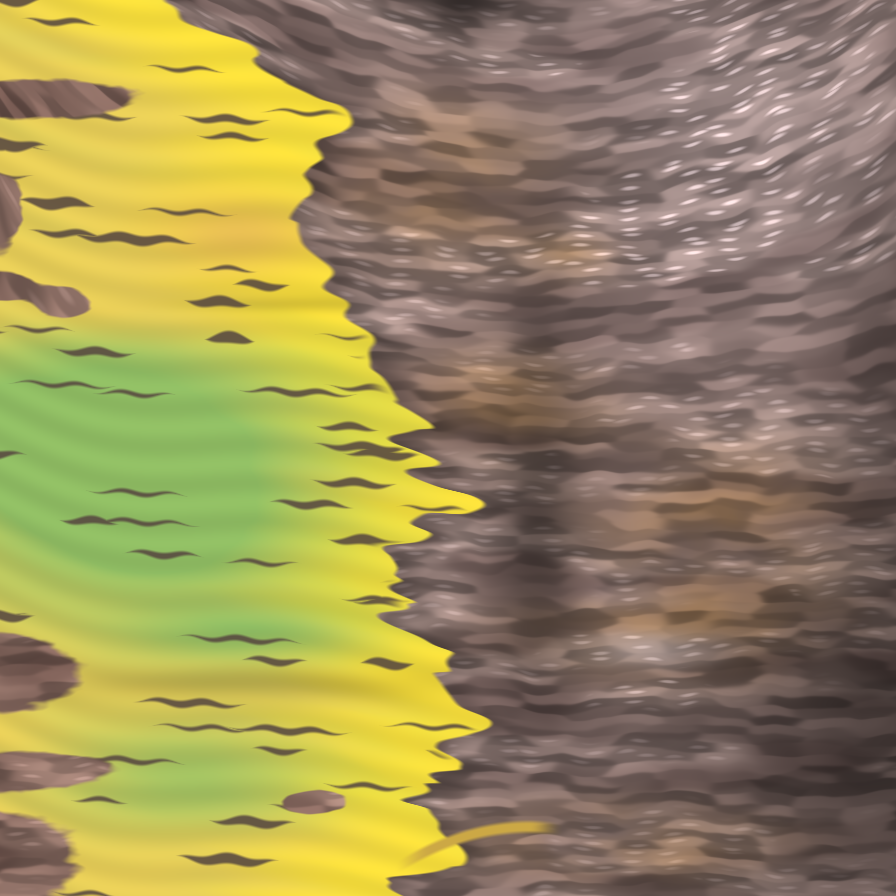
A WebGL 2 fragment shader for this texture:

```glsl
#version 300 es
precision highp float;
// Withering banana leaf: yellow-green blade with dark dashes, torn into dry wrinkled brown fibres.
uniform vec2 u_resolution;
out vec4 fragColor;

// Leaf margin, sampled evenly from top to bottom
const float MARGIN[17] = float[17](.18, .28, .385, .35, .335, .365, .395, .445, .47,
                                   .51, .435, .45, .515, .51, .475, .50, .43);

vec2 hash2(vec2 p) {
  vec3 q = fract(p.xyx * vec3(.1031, .1030, .0973));
  q += dot(q, q.yzx + 33.33);
  return fract((q.xx + q.yz) * q.zy);
}

// Cellular noise: x = distance to nearest point, y = softly blended cell value
vec2 cells(vec2 p) {
  vec2 base = floor(p);
  float nearest = 9., sum = 0., weight = 0.;
  for (int j = -1; j <= 1; j++)
    for (int i = -1; i <= 1; i++) {
      vec2 id = base + vec2(i, j), h = hash2(id);
      vec2 d = id + .15 + .7 * h - p;
      float w = exp(-9. * dot(d, d));
      nearest = min(nearest, length(d));
      sum += w * hash2(id + 71.).x;
      weight += w;
    }
  return vec2(nearest, sum / weight);
}

// Layered sines for broad, soft patches
float waves(vec2 p) {
  float s = 0., a = .5;
  for (int i = 0; i < 4; i++) {
    s += a * sin(p.x + 1.7 * sin(p.y)) * cos(p.y + .8 * sin(p.x));
    p = mat2(1.5, 1.1, -1.1, 1.5) * p + 2.3;
    a *= .55;
  }
  return s;
}

// Soft elliptical spot
float spot(vec2 p, vec2 centre, vec2 radius) {
  vec2 d = (p - centre) / radius;
  return exp(-dot(d, d));
}

// Tapered dashes scattered along the veins
float dashes(vec2 p) {
  vec2 q = p * vec2(7., 29.), base = floor(q);
  float ink = 0.;
  for (int j = -1; j <= 1; j++)
    for (int i = -1; i <= 1; i++) {
      vec2 id = base + vec2(i, j), h = hash2(id + 13.), k = hash2(id + 47.);
      vec2 d = q - id - h;
      float along = d.x / mix(.18, .46, k.x);
      d.y += .2 * d.x + .06 * sin(d.x * 17. + h.x * 6.);
      float thick = mix(.07, .2, k.y * k.y) * (1. - along * along);
      ink = max(ink, step(h.y * .6 + k.x * .4, .59) * smoothstep(.06, -.06, abs(d.y) - thick));
    }
  return ink;
}

float marginAt(float t) {
  float s = clamp(t, 0., .9999) * 16.;
  int i = int(s);
  return mix(MARGIN[i], MARGIN[i + 1], smoothstep(0., 1., fract(s)));
}

vec3 leafColour(vec2 p, float gap) {
  vec2 v = vec2(p.x, p.y + .18 * p.x + .012 * sin(p.x * 15.));
  vec3 col = mix(vec3(.90, .80, .34), vec3(.97, .87, .23), smoothstep(.25, .03, gap));
  float green = spot(p, vec2(.06, .53), vec2(.27, .12)) + spot(p, vec2(.17, .42), vec2(.18, .12))
              + .7 * spot(p, vec2(.28, .29), vec2(.13, .035)) + .75 * spot(p, vec2(.21, .13), vec2(.15, .06))
              + .4 * spot(p, vec2(.04, .96), vec2(.10, .03));
  green *= smoothstep(.66, .60, p.y) * .9 + .1;
  col = mix(col, vec3(.53, .73, .39), clamp(green + .12 * waves(v * vec2(5., 30.)), 0., .92));
  col = mix(col, vec3(.85, .66, .36), .65 * spot(p, vec2(.27, .74), vec2(.10, .045)));
  col *= 1. + .035 * sin(v.y * 145. + 2. * sin(p.x * 9.)) - .15 * spot(p, vec2(.3, .235), vec2(.25, .018));
  return col * (1. - .15 * spot(p, vec2(.31, .66), vec2(.12, .009)));
}

vec3 dryColour(vec2 p) {
  // Fibres sag beside the blade and sweep upward at the upper right
  float upper = smoothstep(.40, .95, p.y);
  float bend = upper * .75 * (p.x - .60) * (p.x - .60) + .012 * waves(p * vec2(11., 9.));
  vec2 f = vec2(p.x, p.y - bend);
  vec2 coarse = cells(f * vec2(8., 34.)), fine = cells(f * vec2(19., 95.) + 9.);
  float patches = waves(f * vec2(9., 22.) + 1.);
  vec3 col = mix(vec3(.35, .28, .27), vec3(.58, .50, .48), .2 + .7 * coarse.y + .25 * patches);
  float tan1 = spot(p, vec2(.50, .80), vec2(.13, .08)) + spot(p, vec2(.56, .55), vec2(.10, .06))
             + spot(p, vec2(.80, .42), vec2(.13, .07)) + spot(p, vec2(.76, .30), vec2(.16, .05))
             + spot(p, vec2(.64, .71), vec2(.05, .03)) + spot(p, vec2(.70, .06), vec2(.15, .04));
  col = mix(col, vec3(.60, .45, .29), clamp(tan1 * (.5 + .6 * patches), 0., .75));
  col = mix(col, vec3(.56, .50, .50), .5 * spot(p, vec2(.82, .86), vec2(.25, .22)));
  col *= .72 + .55 * fine.y;
  // Pale glints on the wrinkles
  float glint = smoothstep(.28, .06, fine.x) * smoothstep(.45, .75, coarse.y + .2 * patches);
  float sheen = .25 + .5 * spot(p, vec2(.78, .82), vec2(.25, .25)) + .5 * spot(p, vec2(.74, .27), vec2(.09, .05));
  col += vec3(.40, .38, .40) * glint * sheen;
  col = mix(col, vec3(.70, .65, .66), .55 * spot(p, vec2(.73, .275), vec2(.07, .022)));
  // Shaded folds
  float shade = .4 * spot(p, vec2(.60, .42), vec2(.05, .22)) + .5 * spot(p, vec2(1., .16), vec2(.22, .22))
              + .25 * spot(p, vec2(1., .58), vec2(.08, .25)) + .6 * spot(p, vec2(.52, 1.), vec2(.07, .035));
  return col * (1.08 - shade);
}

void main() {
  vec2 p = gl_FragCoord.xy / u_resolution;
  float t = 1. - p.y + .16 * (.43 - p.x) * smoothstep(.75, .55, p.y);
  // Torn teeth sharpen toward the bottom
  float teeth = .022 * sin(t * 115. + 2. * sin(t * 37.)) + .045 * (cells(vec2(p.x * 5., t * 45.)).y - .5);
  float gap = marginAt(t) + teeth * mix(.35, 1., smoothstep(.3, .5, t)) - p.x;
  vec3 dry = dryColour(p), leaf = leafColour(p, gap);
  leaf = mix(leaf, vec3(.34, .28, .25), .88 * dashes(p) * smoothstep(0., .03, gap));
  // Withered islands along the left side
  float decay = spot(p, vec2(.05, .89), vec2(.12, .025)) + spot(p, vec2(0., .765), vec2(.03, .05))
              + spot(p, vec2(.07, .662), vec2(.035, .02)) + spot(p, vec2(.01, .25), vec2(.09, .05))
              + spot(p, vec2(.02, .14), vec2(.12, .022)) + spot(p, vec2(0., .04), vec2(.10, .06))
              + spot(p, vec2(0., .68), vec2(.04, .018)) + spot(p, vec2(.35, .105), vec2(.04, .016));
  leaf = mix(leaf, dry * vec3(1.02, .95, .9), smoothstep(.42, .55, decay + .14 * waves(p * vec2(25., 80.))));
  dry *= 1. - .22 * smoothstep(-.05, 0., gap);
  vec3 col = mix(dry, leaf, smoothstep(-.004, .005, gap));
  // Curled yellow rim near the bottom
  float rim = p.y - .077 + 2.1 * (p.x - .59) * (p.x - .59);
  float reach = smoothstep(.44, .48, p.x) * smoothstep(.63, .59, p.x);
  col = mix(col, vec3(.80, .66, .27), reach * smoothstep(.009, .003, abs(rim)));
  fragColor = vec4(clamp(col, 0., 1.), 1.);
}
```
